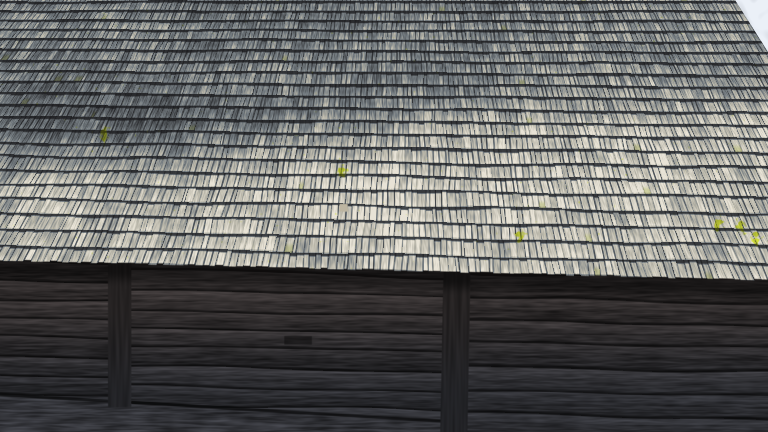
Write a Shadertoy shader that draws this texture.

```glsl
// Weathered wooden shingle roof above a dark log wall with two posts.

const float EAVE_LEFT = 0.396;
const float EAVE_SLOPE = 0.026;
const float CENTER_X = 0.88;

float hash(vec2 p) {
    vec3 q = fract(p.xyx * vec3(0.1031, 0.1030, 0.0973));
    q += dot(q, q.yzx + 33.33);
    return fract((q.x + q.y) * q.z);
}

float cornerSlope(vec2 cell, vec2 offset) {
    float a = 6.2832 * hash(cell);
    return dot(vec2(cos(a), sin(a)), offset);
}

float gradientNoise(vec2 p) {
    vec2 i = floor(p), f = fract(p), w = f * f * (3.0 - 2.0 * f), e = vec2(1, 0);
    return mix(mix(cornerSlope(i, f), cornerSlope(i + e, f - e), w.x),
               mix(cornerSlope(i + e.yx, f - e.yx), cornerSlope(i + 1.0, f - 1.0), w.x), w.y);
}

float bandMask(float x, float lo, float hi, float soft) {
    return smoothstep(lo - soft, lo + soft, x) * smoothstep(hi + soft, hi - soft, x);
}

float blob(vec2 p, vec2 center, vec2 radius) {
    vec2 q = (p - center) / radius;
    return exp(-dot(q, q));
}

// Cool dark greys rising to warm pale wood
vec3 woodRamp(float t) {
    vec3 color = mix(vec3(0.10, 0.10, 0.11), vec3(0.46, 0.49, 0.51), clamp(t * 2.0, 0.0, 1.0));
    color = mix(color, vec3(0.72, 0.71, 0.66), clamp(t * 4.0 - 2.0, 0.0, 1.0));
    return mix(color, vec3(0.91, 0.89, 0.84), clamp(t * 4.0 - 3.0, 0.0, 1.0));
}

// x: column id, y: distance to the nearest joint, in shingle widths
vec2 shingleColumn(float u, float row) {
    float i = floor(u);
    float left = i + 0.5 * hash(vec2(i, row));
    float right = i + 1.0 + 0.5 * hash(vec2(i + 1.0, row));
    float before = i - 1.0 + 0.5 * hash(vec2(i - 1.0, row));
    return u < left ? vec2(i - 1.0, min(u - before, left - u))
                    : vec2(i, min(u - left, right - u));
}

// Sunlight: dim upper left, bright lower middle
float roofLight(vec2 p) {
    float light = mix(0.51, 0.79, smoothstep(0.80, 0.58, p.y - 0.09 * (p.x - 0.9)));
    light += 0.10 * blob(p, vec2(1.05, 0.58), vec2(0.45, 0.2));
    light -= 0.15 * blob(p, vec2(0.32, 0.72), vec2(0.42, 0.08));
    light += 0.09 * smoothstep(0.7, 1.5, p.x) * smoothstep(0.6, 0.9, p.y);
    return light + 0.12 * gradientNoise(p * vec2(5.0, 9.0));
}

float mossPatches(vec2 p) {
    vec2 spots[6] = vec2[6](vec2(0.243, 0.69), vec2(0.792, 0.605), vec2(1.203, 0.455),
                            vec2(1.662, 0.48), vec2(1.715, 0.475), vec2(1.75, 0.447));
    float cover = 0.0;
    for (int i = 0; i < 6; i++) cover += blob(p, spots[i], vec2(0.012, 0.017));
    return smoothstep(0.35, 0.9, cover + 0.9 * gradientNoise(p * 110.0));
}

// Returns colour and the coverage of the roof, with a ragged eave
vec4 roof(vec2 p, float px) {
    float eave = EAVE_LEFT - EAVE_SLOPE * p.x;
    float d = 0.62 * (p.y - eave) / (1.0 - eave);
    float scale = 1.0 - 0.54 * d;
    float rows = -log(1.0 - 0.775 * d) / 0.031;
    rows = max(rows + 0.2 * gradientNoise(vec2(p.x * 4.0, d * 18.0)), 0.0);
    float row = floor(rows), f = fract(rows);

    float u = (p.x - CENTER_X) / scale;
    float lean = 0.25 * f * (0.5 + 2.0 * gradientNoise(vec2(u * 9.0, row * 1.7)));
    vec2 column = shingleColumn(u * 65.0 - lean, row);
    vec2 id = vec2(column.x, row);
    float rnd = hash(id + 71.0);

    // Shingle tone, grain and stains
    float tone = roofLight(p) + 0.25 * (rnd - 0.5);
    tone += 0.22 * gradientNoise(vec2(u * 260.0, rows * 2.0));
    tone += 0.14 * gradientNoise(vec2(u * 22.0, rows * 0.7));
    tone += 0.08 * smoothstep(0.5, 0.05, f);

    // Joints between shingles, then the shadow of the course above
    float soft = px * 65.0 / scale;
    float joint = 1.0 - smoothstep(0.02, 0.07 + soft, column.y);
    tone *= 1.0 - joint * (0.12 + 0.6 * hash(id + 13.0));
    float rowSoft = 0.6 * px / (0.04 - 0.031 * d);
    float reach = 0.10 + 0.13 * d / 0.62 + 0.12 * hash(id + 37.0);
    float shade = smoothstep(1.0 - reach - rowSoft, 1.0 - reach + rowSoft + 0.06, f);
    tone *= 1.0 - 0.80 * shade;
    tone *= 0.7 + 0.3 * smoothstep(0.0, 0.05 + 0.08 * rnd, f);

    vec3 color = woodRamp(tone);
    float speck = step(0.994, hash(id + 5.0)) * smoothstep(0.6, 0.2, f);
    color = mix(color, vec3(0.45, 0.47, 0.24) * (0.4 + tone), 0.45 * speck);
    color = mix(color, vec3(0.58, 0.62, 0.10) * (0.4 + tone), 0.85 * mossPatches(p));
    float chip = bandMask(p.x, 0.786, 0.805, px) * bandMask(p.y, 0.510, 0.528, px);
    color = mix(color, vec3(0.74, 0.71, 0.63), chip);

    // Pale sky past the right verge
    float sky = smoothstep(1.235 - px, 1.235 + px, u);
    float haze = gradientNoise(p * vec2(45.0, 30.0));
    color = mix(color, vec3(0.92, 0.94, 0.97) - 0.16 * max(haze, 0.0), sky);
    return vec4(color, smoothstep(-px, px, d - 0.004 * rnd));
}

vec3 wall(vec2 p, float px) {
    float leftPost = bandMask(p.x, 0.250, 0.304, px);
    float rightPost = bandMask(p.x + 0.02 * (0.35 - p.y), 1.026, 1.089, px);
    float panel = step(0.277, p.x) + step(1.057, p.x);
    float below = EAVE_LEFT - EAVE_SLOPE * p.x - p.y;

    // Logs with dark seams and paler upper edges
    float pitch = panel > 1.5 ? 0.054 : 0.044;
    float v = (p.y + 0.022 * p.x) / pitch + 0.37 * panel;
    v += 0.22 * gradientNoise(vec2(p.x * 3.0, v * 0.5 + 9.0 * panel));
    float f = fract(v);
    float grain = gradientNoise(vec2(p.x * 9.0, p.y * 170.0)) + 0.6 * gradientNoise(p * vec2(30.0, 260.0));
    float tone = 0.135 + 0.05 * hash(vec2(floor(v), panel)) + 0.08 * grain;
    tone += 0.05 * smoothstep(0.45, 0.9, f);
    tone *= 0.45 + 0.55 * smoothstep(0.02, 0.16, f) * smoothstep(1.0, 0.94, f);

    // Blue-grey sill under the left panels
    float sillTop = 0.085 - 0.06 * p.x;
    float sill = smoothstep(px, -px, p.y - sillTop) * step(p.x, 1.03);
    float weathering = gradientNoise(p * vec2(14.0, 40.0));
    tone = mix(tone, 0.20 + 0.07 * weathering + 0.10 * grain, sill);
    tone *= 1.0 - 0.6 * bandMask(p.y, sillTop - 0.002, sillTop + 0.005, px) * step(p.x, 1.03);

    // Posts, notch and the shadow under the eave
    float postGrain = gradientNoise(vec2(p.x * 150.0, p.y * 8.0));
    float post = max(leftPost * smoothstep(0.055, 0.06, p.y), rightPost);
    tone = mix(tone, 0.135 + 0.05 * postGrain, post);
    float notch = bandMask(p.x, 0.658, 0.722, px) * bandMask(p.y, 0.202, 0.222, px);
    tone *= 1.0 - 0.4 * notch;
    tone *= mix(0.5, 1.0, smoothstep(0.015, 0.055, below));
    vec3 tint = mix(vec3(0.98, 1.0, 1.10), vec3(1.06, 0.97, 0.97), smoothstep(0.06, 0.32, p.y));
    return max(tone, 0.05) * tint;
}

void mainImage(out vec4 fragColor, in vec2 fragCoord) {
    vec2 p = fragCoord / iResolution.y;
    float px = 1.0 / iResolution.y;
    vec4 shingles = roof(p, px);
    fragColor = vec4(mix(wall(p, px), shingles.rgb, shingles.a), 1.0);
}
```
